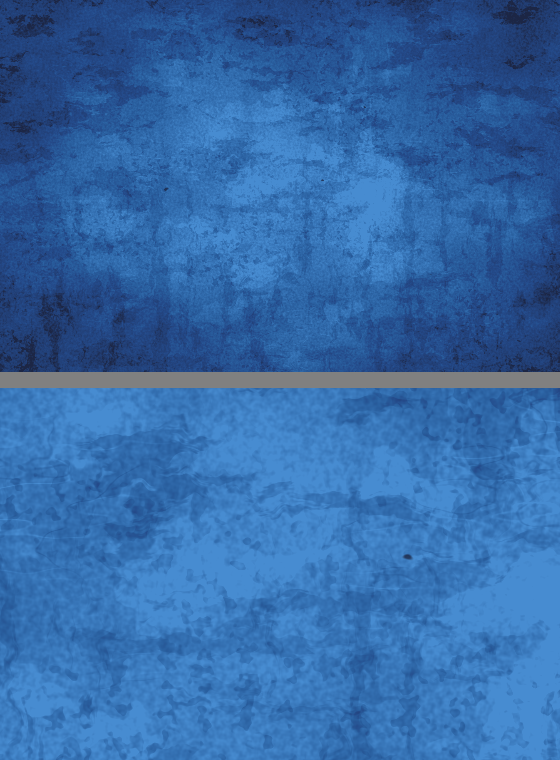
Top: the whole. Bottom: its middle third, enlarged.
This texture is drawn by a Shadertoy shader. Its source:

```glsl
const vec3 INK = vec3(0.11, 0.15, 0.27);
const vec3 NAVY = vec3(0.13, 0.24, 0.45);
const vec3 COBALT = vec3(0.14, 0.29, 0.54);
const vec3 DENIM = vec3(0.16, 0.37, 0.62);
const vec3 AZURE = vec3(0.21, 0.45, 0.71);
const vec3 SKY = vec3(0.28, 0.55, 0.82);

const vec2 GLOW_CENTER = vec2(0.50, 0.46);
const float GLOW_TONE = 0.88;
const float RIM_TONE = 0.17;
const float CLOUD_AMOUNT = 0.26;
const float FLAKE_AMOUNT = 0.13;
const float STAIN_AMOUNT = 0.19;
const float STREAK_AMOUNT = 0.15;
const float SPECKLE_AMOUNT = 0.17;
const float DRIP_AMOUNT = 0.12;
const float CRACK_AMOUNT = 0.12;
const float GRAIN_AMOUNT = 0.16;
const float GRAIN_SCALE = 150.0;
const int PIT_COUNT = 7;

vec2 hash2(vec2 p) {
    vec3 q = fract(p.xyx * vec3(0.1031, 0.1030, 0.0973));
    q += dot(q, q.yzx + 33.33);
    return fract((q.xx + q.yz) * q.zy);
}

vec2 gradientAt(vec2 cell) {
    float angle = 6.2832 * hash2(cell + 71.0).x;
    return vec2(cos(angle), sin(angle));
}

float gradientNoise(vec2 p) {
    vec2 i = floor(p), f = fract(p);
    vec2 u = f * f * f * (f * (f * 6.0 - 15.0) + 10.0);
    float a = dot(gradientAt(i), f);
    float b = dot(gradientAt(i + vec2(1, 0)), f - vec2(1, 0));
    float c = dot(gradientAt(i + vec2(0, 1)), f - vec2(0, 1));
    float d = dot(gradientAt(i + vec2(1, 1)), f - vec2(1, 1));
    return mix(mix(a, b, u.x), mix(c, d, u.x), u.y);
}

float fbm(vec2 p, int octaves, float gain) {
    float sum = 0.0, amp = 1.0;
    for (int i = 0; i < octaves; i++) {
        sum += amp * gradientNoise(p);
        p = mat2(1.94, 0.36, -0.36, 1.94) * p + 17.3;
        amp *= gain;
    }
    return sum;
}

// Thin line where a noise field crosses zero
float crack(vec2 p, float width) {
    return 1.0 - smoothstep(0.0, width, abs(fbm(p, 3, 0.5)));
}

vec3 toneRamp(float t) {
    t = clamp(t, 0.0, 1.0) * 5.0;
    vec3 c = mix(INK, NAVY, clamp(t, 0.0, 1.0));
    c = mix(c, COBALT, clamp(t - 1.0, 0.0, 1.0));
    c = mix(c, DENIM, clamp(t - 2.0, 0.0, 1.0));
    c = mix(c, AZURE, clamp(t - 3.0, 0.0, 1.0));
    return mix(c, SKY, clamp(t - 4.0, 0.0, 1.0));
}

void mainImage(out vec4 fragColor, in vec2 fragCoord) {
    vec2 uv = fragCoord / iResolution.xy;
    vec2 p = fragCoord / iResolution.y;
    vec2 rough = p + 0.012 * vec2(fbm(p * 22.0, 3, 0.6), fbm(p * 22.0 + 40.0, 3, 0.6));

    // Central glow, dark rim and broad clouds
    float rim = smoothstep(0.12, 0.72, length(uv - GLOW_CENTER));
    float tone = mix(GLOW_TONE, RIM_TONE, rim);
    tone += CLOUD_AMOUNT * fbm(p * vec2(3.0, 3.8) + 5.0, 5, 0.55);

    // Pale flakes with crisp torn edges
    float flakes = smoothstep(0.20, 0.25, fbm(rough * vec2(5.5, 9.0) + 12.0, 4, 0.5));
    tone += FLAKE_AMOUNT * flakes * (1.0 - 0.6 * rim);

    // Worn stains: flat at the top, upright streaks lower down
    float upper = smoothstep(0.40, 0.65, uv.y);
    float flatField = fbm(rough * vec2(5.0, 14.0) + 31.0, 6, 0.65);
    tone -= STAIN_AMOUNT * smoothstep(0.17, 0.31, flatField) * mix(0.6, 1.0, upper);
    float streakField = fbm(rough * vec2(15.0, 4.0) + 53.0, 6, 0.7);
    tone -= STREAK_AMOUNT * smoothstep(0.12, 0.40, streakField) * mix(1.0, 0.3, upper);

    // Small speckles gathered in patches
    float patchMask = smoothstep(-0.15, 0.30, fbm(p * 4.0 + 80.0, 3, 0.5));
    float speckles = smoothstep(0.18, 0.36, fbm(p * 42.0, 3, 0.75));
    tone -= SPECKLE_AMOUNT * speckles * mix(0.25, 1.0, patchMask);

    // Pale runs of paint right of the middle
    float dripZone = smoothstep(0.52, 0.60, uv.x) * smoothstep(0.74, 0.66, uv.x)
                   * smoothstep(0.50, 0.60, uv.y) * smoothstep(0.97, 0.85, uv.y);
    float drips = smoothstep(0.14, 0.24, fbm(rough * vec2(26.0, 4.5) + 9.0, 3, 0.5));
    tone += DRIP_AMOUNT * drips * dripZone;

    // Fine pale and dark cracks, and one faint level scratch
    float crackZone = smoothstep(0.05, 0.30, gradientNoise(p * 4.5 + 23.0));
    tone += CRACK_AMOUNT * crackZone * crack(p * vec2(6.0, 24.0), 0.045);
    tone -= CRACK_AMOUNT * crackZone * crack(p * vec2(9.0, 20.0) + 60.0, 0.04);
    float scratch = 1.0 - smoothstep(0.0, 0.003, abs(uv.y - 0.46));
    tone += 0.10 * scratch * smoothstep(-0.1, 0.2, gradientNoise(vec2(p.x * 9.0, 3.5)));

    // Grain over everything
    tone += GRAIN_AMOUNT * fbm(p * GRAIN_SCALE, 2, 0.6);
    vec3 color = toneRamp(tone);

    // A few dark pits
    for (int i = 0; i < PIT_COUNT; i++) {
        vec2 h = hash2(vec2(float(i) * 7.0 + 3.0, 19.0));
        vec2 pit = vec2(h.x * iResolution.x / iResolution.y, h.y);
        float radius = mix(0.002, 0.005, fract(h.x * 13.0));
        float cover = 1.0 - smoothstep(radius * 0.5, radius * 1.4, length(rough - pit));
        color = mix(color, INK, 0.8 * cover);
    }
    fragColor = vec4(color, 1.0);
}
```
